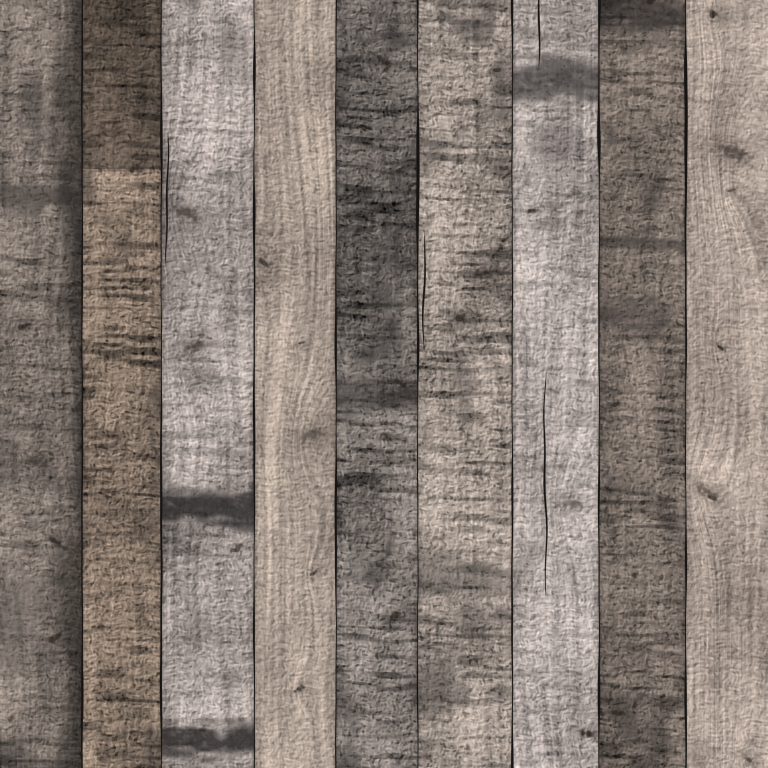
A Shadertoy shader for this texture:

```glsl
const int PLANKS = 9, SMALL_KNOTS = 5, BURLS = 9, STAINS = 8, CRACKS = 4, JOINTS = 3;
const float GAP_WIDTH = 0.0013, SAW_LINES = 190.0, GRAIN_LINES = 190.0;
const float BLOTCH_DEPTH = 0.62, GRAIN_DEPTH = 0.34, FIBRE_DEPTH = 0.60;
const float SAW_DEPTH = 0.50, PIT_DEPTH = 0.32;
const vec3 GAP_COLOR = vec3(0.09, 0.08, 0.075);
const vec3 STAIN_COLOR = vec3(0.16, 0.15, 0.15);
const vec3 KNOT_COLOR = vec3(0.18, 0.155, 0.14);
const float EDGE[10] = float[](0.0, 0.107, 0.210, 0.331, 0.4375, 0.544, 0.667, 0.780, 0.893, 1.0);
const float ROUGH[9] = float[](0.65, 0.85, 0.45, 0.15, 1.0, 0.75, 0.42, 0.85, 0.18);
const vec3 TONE[9] = vec3[](
    vec3(0.49, 0.45, 0.42), vec3(0.54, 0.475, 0.42), vec3(0.64, 0.60, 0.58),
    vec3(0.65, 0.595, 0.55), vec3(0.48, 0.45, 0.43), vec3(0.61, 0.565, 0.53),
    vec3(0.68, 0.64, 0.62), vec3(0.45, 0.41, 0.38), vec3(0.65, 0.595, 0.555));
// plank, position across, height, size
const vec4 BURL[9] = vec4[](
    vec4(2, 0.25, 0.725, 0.014), vec4(2, 0.35, 0.550, 0.014), vec4(5, 0.75, 0.645, 0.018),
    vec4(8, 0.60, 0.800, 0.015), vec4(8, 0.25, 0.360, 0.012), vec4(6, 0.70, 0.345, 0.011),
    vec4(3, 0.72, 0.435, 0.011), vec4(4, 0.85, 0.490, 0.012), vec4(0, 0.45, 0.400, 0.011));
// plank, height, half height, strength
const vec4 STAIN[8] = vec4[](
    vec4(2, 0.338, 0.023, 1.0), vec4(2, 0.037, 0.024, 1.0), vec4(6, 0.897, 0.027, 0.7), vec4(7, 0.985, 0.024, 0.7),
    vec4(4, 0.490, 0.020, 0.5), vec4(7, 0.685, 0.010, 0.5), vec4(5, 0.250, 0.030, 0.35), vec4(0, 0.745, 0.018, 0.5));
// plank, position across, middle height, half length
const vec4 CRACK[4] = vec4[](vec4(6, 0.38, 0.37, 0.15), vec4(2, 0.06, 0.74, 0.09),
    vec4(6, 0.30, 0.97, 0.06), vec4(5, 0.07, 0.62, 0.08));
// plank, height, brightness above
const vec3 JOINT[3] = vec3[](vec3(1, 0.780, 0.66), vec3(4, 0.465, 0.90), vec3(6, 0.220, 0.95));

float hash(vec2 p) {
    vec3 q = fract(p.xyx * 0.1031);
    q += dot(q, q.yzx + 33.33);
    return fract((q.x + q.y) * q.z);
}
float noise(vec2 p) {
    vec2 i = floor(p), f = fract(p);
    f = f * f * (3.0 - 2.0 * f);
    return mix(mix(hash(i), hash(i + vec2(1, 0)), f.x),
               mix(hash(i + vec2(0, 1)), hash(i + vec2(1, 1)), f.x), f.y);
}
float layers(vec2 p) {
    float sum = 0.0, amp = 0.533;
    for (int i = 0; i < 4; i++, amp *= 0.5, p = p * 2.03 + 17.1) sum += amp * noise(p);
    return sum;
}
float weave(vec2 p) { return 0.5 * noise(p * vec2(150.0, 370.0)) + 0.5 * noise(p * vec2(390.0, 210.0)); }
float wave(float y, float seed) { return sin(y * 23.0 + seed * 4.1) + 0.6 * sin(y * 61.0 + seed * 2.3); }
float line(float d, float halfWidth, float px) { return 1.0 - smoothstep(halfWidth - px, halfWidth + px, abs(d)); }

// x: bend of the grain, y: darkness of core and halo
vec2 knots(vec2 p, float width, int id) {
    vec2 result = vec2(0);
    for (int i = 0; i < SMALL_KNOTS + BURLS; i++) {
        vec2 seed = vec2(float(id) * 7.0 + 3.0, float(i) * 5.0 + 11.0);
        vec4 k = vec4(id, mix(0.1, 0.9, hash(seed)), (float(i) + hash(seed + 1.7)) / float(SMALL_KNOTS),
                      mix(0.003, 0.008, hash(seed + 4.2)));
        if (i >= SMALL_KNOTS) k = BURL[i - SMALL_KNOTS];
        else if (hash(seed + 6.3) < 0.3) continue;
        if (int(k.x) != id) continue;
        vec2 q = (p - vec2(k.y * width, k.z)) / k.w;
        q.y += q.x * 1.4 * (hash(seed + 9.1) - 0.5);
        float r = length(q * vec2(0.6, 1.2)) + 0.9 * (noise(p * 230.0) - 0.5);
        result.x += k.w * 2.8 * exp(-dot(q * q, vec2(0.12, 0.03)));
        float core = i < SMALL_KNOTS ? 0.9 : 0.4;
        result.y = max(result.y, core * (1.0 - smoothstep(0.1, 1.0, r)) + 0.28 * exp(-0.4 * r * r));
    }
    return result;
}

void mainImage(out vec4 fragColor, in vec2 fragCoord) {
    vec2 uv = fragCoord / iResolution.xy;
    float px = 0.8 / iResolution.y, gap = 0.0;
    // Plank lookup and uneven gaps
    int id = 0;
    for (int i = 1; i < PLANKS; i++) {
        float d = uv.x - EDGE[i] - 0.0003 * wave(uv.y, float(i));
        float w = GAP_WIDTH * (0.5 + 1.3 * pow(noise(vec2(uv.y * 11.0, float(i) * 7.0)), 3.0));
        id += int(step(0.0, d));
        gap = max(gap, max(line(d, w, px), 0.3 * exp(-abs(d) / 0.0025)));
    }
    float plank = float(id), rough = ROUGH[id], width = EDGE[id + 1] - EDGE[id];
    vec2 p = vec2(uv.x - EDGE[id], uv.y), s = uv + plank * vec2(3.7, 5.3);
    // Grain bent by knots
    vec2 knot = knots(p, width, id);
    float bend = p.x + knot.x + 0.035 * noise(s * vec2(14.0, 3.5)) + plank;
    float grain = 0.6 * noise(vec2(bend * GRAIN_LINES, s.y * 6.0)) + 0.4 * noise(vec2(bend * 2.1 * GRAIN_LINES, s.y * 18.0));
    // Embossed weave, pits and thin saw marks
    vec2 t = s + 0.0012 * sin(s.yx * vec2(310.0, 190.0));
    float fibre = weave(t), relief = fibre - weave(t + vec2(-0.0016, 0.0018));
    float pits = smoothstep(0.58, 0.9, noise(t * vec2(230.0, 300.0) + 5.0));
    float blotch = layers(s * vec2(15.0, 9.0));
    float skew = s.y + 0.03 * p.x + 0.0008 * sin(p.x * 60.0 + plank);
    float saw = smoothstep(0.45, 0.95, noise(vec2(s.x * 26.0, skew * SAW_LINES))) * (0.5 + fibre);
    saw *= 0.4 + 0.6 * smoothstep(0.35, 0.6, layers(s * vec2(7.0, 14.0) + 8.0));
    float shade = 1.07 + BLOTCH_DEPTH * (blotch - 0.5) * (0.6 + 0.6 * rough);
    shade += GRAIN_DEPTH * (grain - 0.5) * (1.3 - 0.5 * rough);
    shade += FIBRE_DEPTH * (0.6 * (fibre - 0.5) + 0.6 * relief) * (0.65 + 0.5 * rough);
    shade -= PIT_DEPTH * pits * (0.3 + 0.7 * rough) + SAW_DEPTH * saw * rough;
    if (id == 0) shade *= 1.0 - 0.45 * smoothstep(0.6, 1.0, p.x / width + 0.9 * (blotch - 0.5));
    for (int i = 0; i < JOINTS; i++)
        if (id == int(JOINT[i].x)) shade *= mix(1.0, JOINT[i].z, smoothstep(-px, px, uv.y - JOINT[i].y));
    // Grime, stains, knots and cracks
    float streak = noise(s * vec2(45.0, 110.0));
    float grime = 0.5 * rough * smoothstep(0.55, 0.78, layers(s * vec2(20.0, 13.0) + 40.0));
    for (int i = 0; i < STAINS; i++) {
        float d = abs(uv.y - STAIN[i].y + 0.03 * (blotch - 0.5)) / STAIN[i].z + 1.1 * (streak - 0.5);
        if (id == int(STAIN[i].x)) grime = max(grime, STAIN[i].w * (1.0 - smoothstep(0.3, 1.4, d)));
    }
    vec3 color = mix(TONE[id] * shade, STAIN_COLOR, 0.9 * min(grime * (0.4 + 0.7 * fibre + 0.4 * streak), 0.9));
    color = mix(color, KNOT_COLOR, min(knot.y, 1.0) * (0.5 + 0.6 * grain));
    for (int i = 0; i < CRACKS; i++) {
        float taper = max(1.0 - abs(uv.y - CRACK[i].z) / CRACK[i].w, 0.0);
        float d = p.x - CRACK[i].y * width - 0.0014 * wave(uv.y, CRACK[i].z * 9.0);
        if (id == int(CRACK[i].x)) gap = max(gap, line(d, 0.0013 * sqrt(taper), px) * smoothstep(0.0, 0.1, taper));
    }
    fragColor = vec4(clamp(mix(color, GAP_COLOR, gap), 0.0, 1.0), 1.0);
}
```
